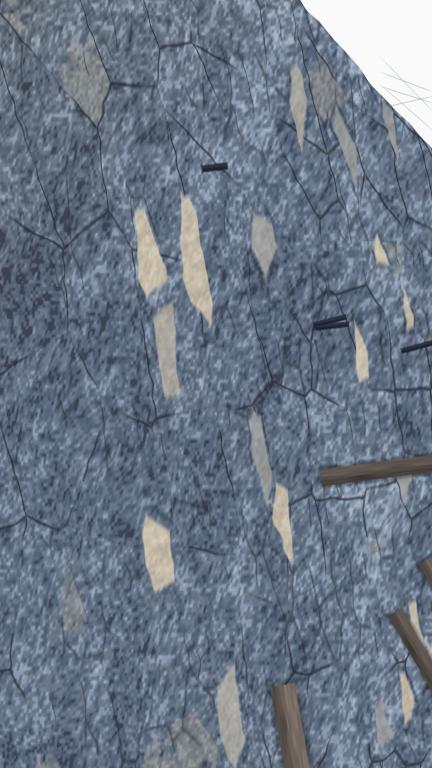
This texture is drawn by a WebGL 2 fragment shader. Its source:

```glsl
#version 300 es
precision highp float;
// A slate wall seen at a slant: Voronoi stones shrink toward the right,
// under layered streaky noise. Pale shards, thin joints, timber props and
// iron rods lie over it, and bright sky cuts the upper right corner.

uniform vec2 u_resolution;
out vec4 fragColor;

const vec3 DARK  = vec3(0.23, 0.26, 0.32);
const vec3 SLATE = vec3(0.33, 0.39, 0.47);
const vec3 STEEL = vec3(0.42, 0.47, 0.54);
const vec3 PALE  = vec3(0.53, 0.60, 0.69);
const vec3 FROST = vec3(0.67, 0.71, 0.75);
const vec3 CREAM = vec3(0.77, 0.73, 0.66);
const vec3 TAN   = vec3(0.53, 0.54, 0.54);
const vec3 SKY   = vec3(0.98, 0.98, 0.985);
const vec3 WOOD  = vec3(0.31, 0.28, 0.26);
const vec3 IRON  = vec3(0.13, 0.15, 0.20);
const vec2 VANISH = vec2(0.85, 0.52);       // point the courses run toward
const vec2 STONE_DENSITY = vec2(7.5, 3.8);
const vec2 SHARD_DENSITY = vec2(19.0, 4.6);
const float SHARD_SHARE = 0.12;
const float PEEL_SHARE = 0.07;
const float JOINT_WIDTH = 0.0008;

vec2 hash2(vec2 p) {
  vec3 q = fract(p.xyx * vec3(0.1031, 0.1030, 0.0973));
  q += dot(q, q.yzx + 33.33);
  return fract((q.xx + q.yz) * q.zy);
}

float noise(vec2 p) {
  vec2 i = floor(p), f = fract(p);
  f = f * f * (3.0 - 2.0 * f);
  float low = mix(hash2(i).x, hash2(i + vec2(1, 0)).x, f.x);
  float high = mix(hash2(i + vec2(0, 1)).x, hash2(i + vec2(1, 1)).x, f.x);
  return mix(low, high, f.y);
}

// Voronoi cell: x = distance to the nearest joint, yz = random pair per cell
vec3 cell(vec2 p) {
  vec2 base = floor(p), nearest = vec2(0.0), id = base;
  float best = 9.0, border = 9.0;
  for (int k = 0; k < 9; k++) {
    vec2 c = base + vec2(k % 3 - 1, k / 3 - 1);
    vec2 r = c + 0.1 + 0.8 * hash2(c) - p;
    if (dot(r, r) < best) { best = dot(r, r); nearest = r; id = c; }
  }
  for (int k = 0; k < 25; k++) {
    vec2 c = id + vec2(k % 5 - 2, k / 5 - 2);
    vec2 r = c + 0.1 + 0.8 * hash2(c) - p;
    if (c != id) border = min(border, dot(0.5 * (nearest + r), normalize(r - nearest)));
  }
  return vec3(border, hash2(id + 71.0));
}

// Square-ended bar from a to b, with a cast shadow and a shaded lower face
void bar(inout vec3 col, vec2 p, vec2 a, vec2 b, float halfWidth, vec3 tint) {
  float px = 1.0 / u_resolution.y, len = length(b - a);
  vec2 dir = (b - a) / len, q = p - a;
  vec2 local = vec2(dot(q, dir), dot(q, vec2(-dir.y, dir.x)));
  vec2 e = abs(local - vec2(0.5 * len, 0.0)) - vec2(0.5 * len, halfWidth);
  float d = max(e.x, e.y);
  col *= 1.0 - 0.3 * (1.0 - smoothstep(0.0, 0.6 * halfWidth, d));
  float grain = noise(local * vec2(40.0, 500.0));
  float face = smoothstep(-0.5, 0.1, local.y / halfWidth);
  col = mix(col, tint * (0.7 + 0.35 * face + 0.3 * grain), 1.0 - smoothstep(-px, px, d));
}

vec3 stoneRamp(float t) {
  vec3 c = mix(DARK, SLATE, smoothstep(0.0, 0.33, t));
  c = mix(c, STEEL, smoothstep(0.33, 0.64, t));
  c = mix(c, PALE, smoothstep(0.64, 0.92, t));
  return mix(c, FROST, smoothstep(0.92, 1.2, t));
}

void main() {
  float px = 1.0 / u_resolution.y;
  vec2 p = gl_FragCoord.xy * px;

  // Slanted wall coordinates with nearly straight joints
  vec2 rag = vec2(noise(p * 60.0), noise(p * 60.0 + 19.0)) - 0.5;
  vec2 w = p + 0.004 * rag;
  float depth = max(VANISH.x - w.x, 0.05);
  vec2 wall = vec2(-log(depth), (w.y - VANISH.y) / depth);
  wall += vec2(0.13 * wall.y, 0.1 * wall.x);
  vec3 stone = cell(wall * STONE_DENSITY + 20.0);
  vec3 shard = cell(wall * SHARD_DENSITY + 57.0);

  // Weathered surface: faint stains, short streaks and fine flecks
  vec2 s = vec2(p.x - 0.2 * p.y, p.y) + 0.012 * (noise(p * 14.0) - 0.5);
  float stain = noise(s * vec2(28.0, 14.0));
  float streak = noise(s * vec2(150.0, 78.0) + 7.0);
  float fleck = noise(s * vec2(310.0, 190.0) + 31.0);
  float tone = 0.55 + 0.27 * (stain - 0.5) + 0.55 * (streak - 0.5) + 0.7 * (fleck - 0.5);
  tone += 0.24 * (stone.y - 0.5) + 0.12 * (shard.z - 0.5) + 0.28 * (p.x - 0.28);
  vec3 col = stoneRamp(tone);
  col += vec3(0.015, 0.0, -0.025) * smoothstep(0.4, 1.0, p.y - p.x);

  // Peeled tan faces on a few large stones
  float peel = smoothstep(0.5, 0.65, noise(s * vec2(16.0, 9.0) + 3.0) + 0.3 * (streak - 0.5));
  col = mix(col, TAN * (0.88 + 0.25 * fleck), 0.75 * peel * step(1.0 - PEEL_SHARE, stone.z));

  // Joints: short broken shadow lines, strongest around the large stones
  float broken = smoothstep(0.42, 0.66, noise(p * 15.0 + 5.0));
  float stoneGap = stone.x * depth / STONE_DENSITY.x;
  float shardGap = shard.x * depth / SHARD_DENSITY.x;
  float joint = (0.12 + 0.68 * broken) * (1.0 - smoothstep(JOINT_WIDTH - px, JOINT_WIDTH + px, stoneGap));
  float chip = 0.5 * smoothstep(0.55, 0.72, noise(p * 24.0 + 40.0));
  joint = max(joint, chip * (1.0 - smoothstep(JOINT_WIDTH - px, JOINT_WIDTH + px, shardGap)));
  col = mix(col, DARK * 0.6, joint);

  // Pale slender shards, mostly away from the near end
  float chosen = step(1.0 - SHARD_SHARE * smoothstep(0.1, 0.26, p.x), shard.y);
  float inset = 0.1 * depth / SHARD_DENSITY.x;
  float face = chosen * smoothstep(inset - px, inset + px, shardGap);
  vec3 pale = mix(TAN * 1.1, CREAM, smoothstep(0.05, 0.45, shard.z));
  col = mix(col, pale * (0.88 + 0.12 * fleck + 0.12 * streak), face);

  // Sky above the stepped wall top, with a few thin twigs
  float run = p.x - 0.39;
  float top = 1.0 - 1.25 * run + 0.7 * run * run + 0.012 * (noise(vec2(p.x * 60.0, 2.0)) - 0.5);
  vec3 sky = SKY;
  for (float i = 0.0; i < 5.0; i++) {
    vec2 h = hash2(vec2(i, 8.0));
    float line = abs(p.y - 0.86 - 0.05 * h.x + (1.6 * h.y - 0.4) * (p.x - 0.52));
    float span = smoothstep(0.04, 0.02, abs(p.x - 0.53));
    sky = mix(sky, PALE, 0.4 * span * (1.0 - smoothstep(0.0, 1.2 * px, line)));
  }
  col = mix(col, sky, smoothstep(-px, px, p.y - top));

  // Iron rods
  bar(col, p, vec2(0.263, 0.780), vec2(0.296, 0.784), 0.004, IRON);
  bar(col, p, vec2(0.409, 0.577), vec2(0.450, 0.587), 0.003, IRON);
  bar(col, p, vec2(0.411, 0.573), vec2(0.454, 0.578), 0.003, IRON);
  bar(col, p, vec2(0.523, 0.543), vec2(0.580, 0.558), 0.003, IRON);
  // Timber props
  bar(col, p, vec2(0.419, 0.378), vec2(0.590, 0.400), 0.011, WOOD);
  bar(col, p, vec2(0.368, 0.108), vec2(0.392, -0.03), 0.016, WOOD * 1.25);
  bar(col, p, vec2(0.514, 0.203), vec2(0.580, 0.090), 0.010, WOOD);
  bar(col, p, vec2(0.553, 0.270), vec2(0.590, 0.210), 0.010, WOOD * 1.1);

  fragColor = vec4(clamp(col, 0.0, 1.0), 1.0);
}
```
